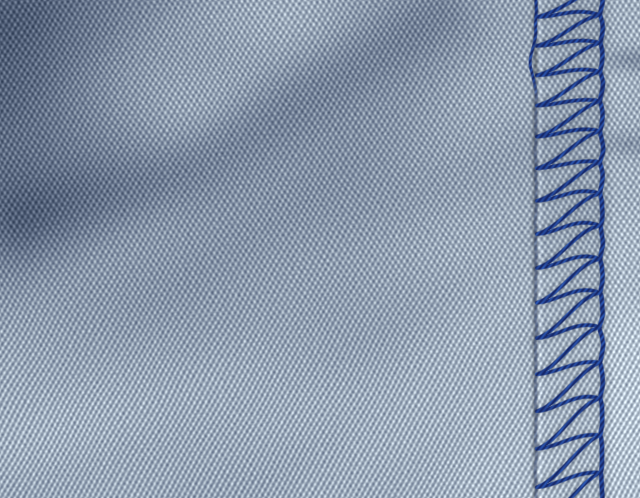
Give the GLSL for this texture, as a Shadertoy shader.

```glsl
// Pale blue woven satin with soft diagonal folds and a blue overlock seam.
// Broad light is a sum of soft lobes, the weave is two crossed cosine waves,
// and the seam is a loop of curved rungs between two wavy thread rails.

#define WEAVE_SIZE vec2(0.0118, 0.0172)
#define WEAVE_TILT -0.10
#define WEAVE_DEPTH 0.15
#define SEAM_LEFT 1.078
#define SEAM_RIGHT 1.205
#define THREAD_RADIUS 0.0038
#define STITCH_START 0.030
#define STITCH_STEP 0.0553
#define STITCH_GROWTH 0.00074
#define THREAD_DARK vec3(0.06, 0.13, 0.40)
#define THREAD_LIGHT vec3(0.16, 0.36, 0.76)

const float PI = 3.14159;

vec2 hash2(vec2 p) {
    vec3 q = fract(p.xyx * vec3(0.1031, 0.1030, 0.0973));
    q += dot(q, q.yzx + 33.33);
    return fract((q.xx + q.yz) * q.zy) * 2.0 - 1.0;
}

float gradientNoise(vec2 p) {
    vec2 i = floor(p), f = p - i;
    vec2 u = f * f * f * (f * (f * 6.0 - 15.0) + 10.0);
    vec2 e = vec2(1.0, 0.0);
    float low = mix(dot(hash2(i), f), dot(hash2(i + e), f - e), u.x);
    float high = mix(dot(hash2(i + e.yx), f - e.yx), dot(hash2(i + 1.0), f - 1.0), u.x);
    return mix(low, high, u.y);
}

float segmentDistance(vec2 p, vec2 a, vec2 b) {
    vec2 ab = b - a;
    return length(p - a - ab * clamp(dot(p - a, ab) / dot(ab, ab), 0.0, 1.0));
}

float lobe(vec2 p, vec2 center, vec2 radius) {
    vec2 d = (p - center) / radius;
    return exp(-dot(d, d));
}

// Broad brightness of the cloth; y runs down from the top edge
float clothLight(vec2 p) {
    float light = 0.525 + 0.075 * smoothstep(0.38, 0.85, p.y);
    light += 0.05 * smoothstep(0.65, 1.05, p.x);
    light -= 0.20 * lobe(p, vec2(0.0, 0.02), vec2(0.25, 0.30));
    light -= 0.10 * lobe(p, vec2(-0.02, 0.38), vec2(0.16, 0.22));
    light += 0.08 * lobe(p, vec2(0.36, 0.20), vec2(0.17, 0.10));
    light += 0.08 * lobe(p, vec2(0.58, 0.04), vec2(0.18, 0.10));
    float fold = segmentDistance(p, vec2(0.88, 0.03), vec2(0.40, 0.34));
    fold = min(fold, segmentDistance(p, vec2(0.40, 0.34), vec2(0.05, 0.44)));
    light -= 0.10 * exp(-fold * fold / 0.006);
    light += 0.06 * gradientNoise(vec2(p.x + p.y * 1.3, p.y - p.x * 0.35) * vec2(4.0, 3.0));
    // Short creases beyond the seam
    float beyond = smoothstep(SEAM_RIGHT, SEAM_RIGHT + 0.03, p.x);
    light += beyond * 0.06;
    light -= beyond * 0.15 * lobe(p, vec2(1.28, 0.12), vec2(0.07, 0.025));
    light -= beyond * 0.10 * lobe(p, vec2(1.27, 0.29), vec2(0.07, 0.025));
    return light;
}

// Staggered glints that lean into diagonal ribs lower down
float weave(vec2 p) {
    p += 0.006 * vec2(gradientNoise(p * 7.0), gradientNoise(p * 6.0 + 9.0));
    float c = cos(WEAVE_TILT), s = sin(WEAVE_TILT);
    vec2 q = vec2(c * p.x + s * p.y, c * p.y - s * p.x) * 2.0 * PI / WEAVE_SIZE;
    float ribs = 0.5 + 0.2 * smoothstep(0.45, 0.85, p.y);
    float wave = ribs * cos(q.x + q.y) + (1.0 - ribs) * cos(q.x - q.y);
    return wave + 0.35 * max(wave, 0.0) + 0.7 * gradientNoise(p * vec2(130.0, 190.0));
}

float rightNode(float n) { return STITCH_START + n * (STITCH_STEP + STITCH_GROWTH * n); }
float leftNode(float n) { return rightNode(n) + 0.004 + 0.0018 * max(n, 0.0); }

float curveDistance(float y, float s, float from, float to, float hump) {
    float k = clamp(s, 0.0, 1.0);
    float ease = mix(k, smoothstep(0.0, 1.0, k), 0.6);
    float width = SEAM_RIGHT - SEAM_LEFT;
    float height = mix(from, to, ease) - hump * k * sin(PI * k);
    float slope = ((to - from) * (0.4 + 3.6 * k * (1.0 - k))) / width;
    float across = abs(y - height) / sqrt(1.0 + slope * slope);
    return length(vec2(across, (s - k) * width));
}

float rungDistance(vec2 p) {
    float s = (p.x - SEAM_LEFT) / (SEAM_RIGHT - SEAM_LEFT), d = 1.0;
    for (float n = -1.0; n < 17.0; n++) {
        float jitter = 0.006 * hash2(vec2(n + 5.0, 2.0)).x;
        d = min(d, curveDistance(p.y, s, leftNode(n), rightNode(n), 0.012 + jitter));
        d = min(d, curveDistance(p.y, s, leftNode(n + 1.0), rightNode(n), jitter));
    }
    return d;
}

void mainImage(out vec4 fragColor, in vec2 fragCoord) {
    vec2 p = fragCoord / iResolution.y;
    p.y = 1.0 - p.y;
    float pixel = 1.0 / iResolution.y;

    // Cloth
    float light = clothLight(p);
    float tone = light + WEAVE_DEPTH * (0.4 + light) * weave(p);
    vec3 color = tone + vec3(0.0, 0.055, mix(0.15, 0.105, smoothstep(0.35, 0.75, tone)));

    // Raw cloth edge under the left rail
    float wobble = 0.004 * gradientNoise(vec2(p.y * 28.0, 3.0));
    float edge = p.x - SEAM_LEFT + 0.003 + wobble;
    color *= 1.0 - 0.28 * exp(-edge * edge / 0.00003);
    color += 0.10 * exp(-pow((edge - 0.009) / 0.004, 2.0));

    // Rails: scalloped right side, loose loop at the upper left
    float stitch = (sqrt(STITCH_STEP * STITCH_STEP + 4.0 * STITCH_GROWTH * (p.y - STITCH_START))
        - STITCH_STEP) / (2.0 * STITCH_GROWTH);
    float right = abs(p.x - SEAM_RIGHT - 0.005 * abs(sin(PI * stitch)) - wobble);
    float loose = 0.012 * exp(-pow((p.y - 0.125) / 0.032, 2.0));
    float left = abs(p.x - SEAM_LEFT + 0.002 + loose + wobble);
    float leftCover = 1.0 - 0.75 * smoothstep(0.15, 0.21, p.y);

    // Twisted blue thread with a soft contact shadow
    float thread = min(rungDistance(p), right - 0.0008);
    color *= 1.0 - 0.25 * exp(-max(thread, 0.0) / 0.006);
    float cover = 1.0 - smoothstep(-pixel, pixel, thread - THREAD_RADIUS);
    float leftThread = 1.0 - smoothstep(-pixel, pixel, left - THREAD_RADIUS * 0.8);
    cover = max(cover, leftThread * leftCover);
    float twist = 0.5 + 0.5 * sin((p.x + p.y * 0.8) * 2.0 * PI / 0.011);
    float sheen = twist * (0.65 + 0.6 * gradientNoise(p * 60.0));
    color = mix(color, mix(THREAD_DARK, THREAD_LIGHT, clamp(sheen, 0.0, 1.0)), cover * 0.94);

    fragColor = vec4(clamp(color, 0.0, 1.0), 1.0);
}
```
